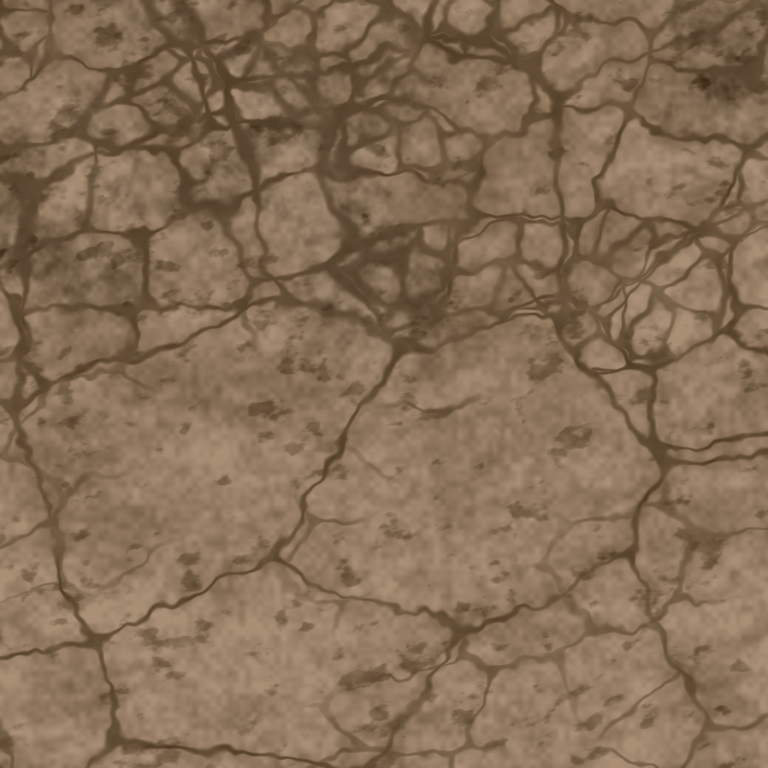
Reproduce this texture procedurally as a WebGL 1 fragment shader.

```glsl
precision highp float;
// Dry cracked earth: broad slabs below break up into small angular stones above.
// Three nested Voronoi layers give the cracks; each cell decides by its centre
// whether it is split further. Layered noise adds soil pockets, grain and pits.
uniform vec2 u_resolution;

#define SLAB_SCALE vec2(2.7, 3.5)
#define STONE_SCALE vec2(6.6, 9.4)
#define PEBBLE_SCALE vec2(16.0, 19.0)
#define TILT 0.24
#define SPLIT_HEIGHT 0.47
#define CRACK_WIDTH 0.0026
#define CRACK_SOFTNESS 0.0036
#define SURFACE_TONE 0.86
#define GRAIN 0.27
#define BLOTCH 0.62
#define DARK_SOIL vec3(0.32, 0.24, 0.15)
#define PALE_CLAY vec3(0.62, 0.52, 0.42)

float hash(vec2 p) {
  vec3 q = fract(vec3(p.xyx) * 0.1031);
  q += dot(q, q.yzx + 33.33);
  return fract((q.x + q.y) * q.z);
}

vec2 hash2(vec2 p) {
  return vec2(hash(p + 7.3), hash(p + 91.7));
}

float noise(vec2 p) {
  vec2 i = floor(p), f = fract(p);
  f = f * f * (3.0 - 2.0 * f);
  return mix(mix(hash(i), hash(i + vec2(1, 0)), f.x),
             mix(hash(i + vec2(0, 1)), hash(i + vec2(1, 1)), f.x), f.y);
}

float fbm(vec2 p) {
  float sum = 0.0, amp = 0.533;
  for (int i = 0; i < 4; i++) {
    sum += amp * noise(p);
    p = mat2(1.6, 1.2, -1.2, 1.6) * p + 17.0;
    amp *= 0.5;
  }
  return sum;
}

vec2 shake(vec2 p) {
  return vec2(noise(p), noise(p + 40.0)) - 0.5;
}

// Voronoi: x = slightly rounded distance to the cell border, yz = cell centre
vec3 cells(vec2 p, vec2 scale, float sharpness) {
  p *= scale;
  vec2 base = floor(p), f = p - base, nearCell = vec2(0), toNear = vec2(0);
  float best = 9.0;
  for (int y = -1; y <= 1; y++)
    for (int x = -1; x <= 1; x++) {
      vec2 g = vec2(x, y);
      vec2 r = g + 0.1 + 0.8 * hash2(base + g) - f;
      float d = dot(r, r);
      if (d < best) { best = d; toNear = r; nearCell = g; }
    }
  float sum = 1e-6;
  for (int y = -2; y <= 2; y++)
    for (int x = -2; x <= 2; x++) {
      vec2 g = nearCell + vec2(x, y);
      vec2 r = g + 0.1 + 0.8 * hash2(base + g) - f;
      vec2 across = r - toNear;
      if (dot(across, across) > 1e-4)
        sum += exp(-sharpness * dot(0.5 * (toNear + r), normalize(across)));
    }
  float border = max(-log(sum) / sharpness, 0.0);
  return vec3(border * 2.0 / (scale.x + scale.y), (p + toNear) / scale);
}

float crack(float d, float width) {
  return 1.0 - smoothstep(width * 0.3, width + CRACK_SOFTNESS, d);
}

void main() {
  vec2 p = gl_FragCoord.xy / u_resolution.y;
  mat2 tilt = mat2(cos(TILT), sin(TILT), -sin(TILT), cos(TILT));

  // Wobble the crack lines at three sizes
  vec2 bent = p + 0.030 * shake(p * 9.0) + 0.016 * shake(p * 34.0) + 0.007 * shake(p * 85.0);
  vec2 q = bent * tilt + 5.0;
  vec3 slab = cells(q, SLAB_SCALE, 60.0);
  vec3 stone = cells(q, STONE_SCALE, 26.0);
  vec3 pebble = cells(q, PEBBLE_SCALE, 15.0);

  // Decide which cells split, from their centres
  vec2 slabCentre = tilt * (slab.yz - 5.0);
  vec2 stoneCentre = tilt * (stone.yz - 5.0);
  float split = step(SPLIT_HEIGHT, slabCentre.y);
  float stoneHash = hash(floor(stone.yz * 197.0));
  float crumble = split * step(0.60, stoneHash) * step(0.52, stoneCentre.y);

  // Soil pockets widen the gaps in the upper part
  float upper = smoothstep(0.40, 0.68, p.y);
  float grit = fbm(p * 40.0 + 60.0);
  float pocket = upper * smoothstep(0.50, 0.72, fbm(p * 4.2 + 3.0) + 0.25 * (grit - 0.5));
  float ragged = noise(p * 26.0 + 11.0);
  float width = CRACK_WIDTH * (0.2 + 1.3 * ragged) + 0.006 * pocket;

  // Cracks of all layers; faint broken ones cross the whole slabs
  float broken = 0.6 * smoothstep(0.56, 0.78, noise(p * 7.0 + 29.0));
  float strength = 0.60 + 0.40 * smoothstep(0.2, 0.6, noise(p * 17.0 + 80.0));
  float lines = crack(slab.x, width * 1.3) * strength;
  lines = max(lines, crack(stone.x, width) * mix(broken, strength, split));
  lines = max(lines, crumble * 0.85 * strength * crack(pebble.x, width));
  float border = min(slab.x, mix(1.0, stone.x, split));
  border = min(border, mix(1.0, pebble.x, crumble));

  // Surface tone: blotches, slanted streaks and grain
  vec2 s = p * tilt;
  float tone = SURFACE_TONE + BLOTCH * (fbm(p * 10.0) - 0.5);
  tone += 0.22 * (noise(s * vec2(14.0, 60.0)) - 0.5);
  tone += GRAIN * (noise(p * 130.0) + noise(p * 67.0 + 9.0) - 1.0);
  tone += split * 0.12 * (stoneHash - 0.5);
  tone += crumble * 0.20 * (hash(floor(pebble.yz * 331.0)) - 0.6);

  // Pits, shaded rims and rubble in the pockets
  tone -= 0.45 * smoothstep(0.62, 0.78, fbm(s * vec2(30.0, 48.0) + 50.0));
  tone -= 0.22 * exp(-border / 0.008);
  tone -= pocket * (0.28 + 1.0 * (grit - 0.5));

  // Fill the cracks with uneven dark soil
  float soil = -0.12 + 0.50 * grit - 0.12 * pocket;
  tone = mix(tone, soil, lines * 0.95);
  vec3 colour = mix(DARK_SOIL, PALE_CLAY, clamp(tone, -0.3, 1.15));

  // Pockets lean slightly grey
  colour = mix(colour, vec3(dot(colour, vec3(0.32))), 0.08 * pocket);
  gl_FragColor = vec4(colour, 1.0);
}
```
